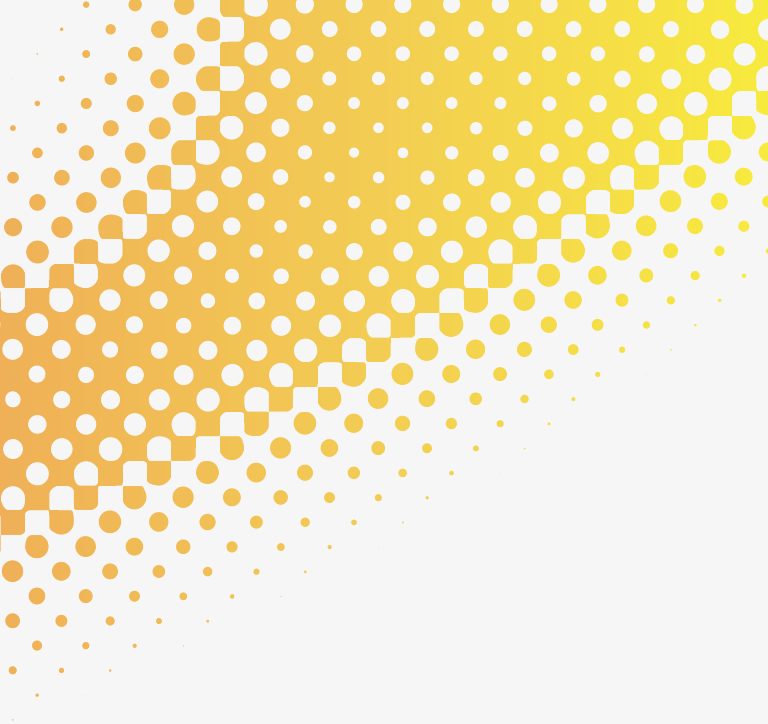
A Shadertoy shader for this background:

```glsl
// Draws a diagonal halftone band, orange to yellow, dissolving into dots on pale grey.

#define CELL vec2(0.03367, 0.03407)      // checker cell size, in canvas heights
#define FIRST_CELL vec2(0.0177, 0.00635) // centre of the top left cell
#define ARC_CENTRE vec2(-0.1243, -0.0138)
#define ARC_RADIUS 0.4448                // upper left border of the band
#define FULL_DOT 1.108                   // dot radius at the border, in half cells
#define SMALLEST_HOLE 0.37               // relative to the full dot

const vec3 PAPER  = vec3(0.965);
const vec3 ORANGE = vec3(0.938, 0.690, 0.340);
const vec3 GOLD   = vec3(0.952, 0.805, 0.325);
const vec3 YELLOW = vec3(0.970, 0.920, 0.240);

// Height of the lower border of the band, measured down from the top
float lowerBorder(float x) {
    return 0.739 - 0.4 * x - 0.1694 * x * x;
}

// Dot that turns from a circle into a square as it fills its cell
float dotDistance(vec2 q, float radius) {
    float halfSize = min(radius, 1.0);
    float squareness = clamp((radius - 1.0) / (FULL_DOT - 1.0), 0.0, 1.0);
    float corner = halfSize * (1.0 - squareness);
    vec2 d = abs(q) - halfSize + corner;
    return length(max(d, 0.0)) + min(max(d.x, d.y), 0.0) - corner;
}

// Ink runs orange to yellow from left to right
vec3 inkColour(float across) {
    vec3 leftHalf = mix(ORANGE, GOLD, clamp(across * 2.0, 0.0, 1.0));
    return mix(leftHalf, YELLOW, clamp(across * 2.0 - 1.0, 0.0, 1.0));
}

void mainImage(out vec4 fragColor, in vec2 fragCoord) {
    // Position in canvas heights, from the top left corner
    vec2 p = vec2(fragCoord.x, iResolution.y - fragCoord.y) / iResolution.y;

    // Depth inside the band, from each of its two borders
    float arcDepth = length(p - ARC_CENTRE) - ARC_RADIUS;
    float lowerDepth = lowerBorder(p.x) - p.y;
    bool inBand = min(arcDepth, lowerDepth) > 0.0;

    // Checker cells alternate between ink dots and paper holes
    vec2 grid = (p - FIRST_CELL) / CELL;
    vec2 cell = floor(grid + 0.5);
    vec2 q = 2.0 * (grid - cell);
    bool inkCell = mod(cell.x + cell.y, 2.0) > 0.5;

    // Dots shrink away from the band, holes shrink towards its middle
    float dotSize = 1.0 + min(arcDepth / 0.262, lowerDepth / 0.276);
    float holeSize = 1.0 - min(arcDepth / 0.304, lowerDepth / 0.414);
    holeSize = max(holeSize, max(0.644 - 1.45 * p.y, SMALLEST_HOLE));
    float size = inBand ? holeSize : dotSize;

    // Smooth coverage of the dot or hole
    float pixel = 2.0 / (iResolution.y * CELL.y);
    float d = dotDistance(q, size * FULL_DOT);
    float shape = 1.0 - smoothstep(-0.6 * pixel, 0.6 * pixel, d);
    float ink = inBand ? 1.0 : 0.0;
    if (inkCell != inBand) ink = inBand ? 1.0 - shape : shape;

    vec3 colour = mix(PAPER, inkColour(fragCoord.x / iResolution.x), ink);
    fragColor = vec4(colour, 1.0);
}
```
